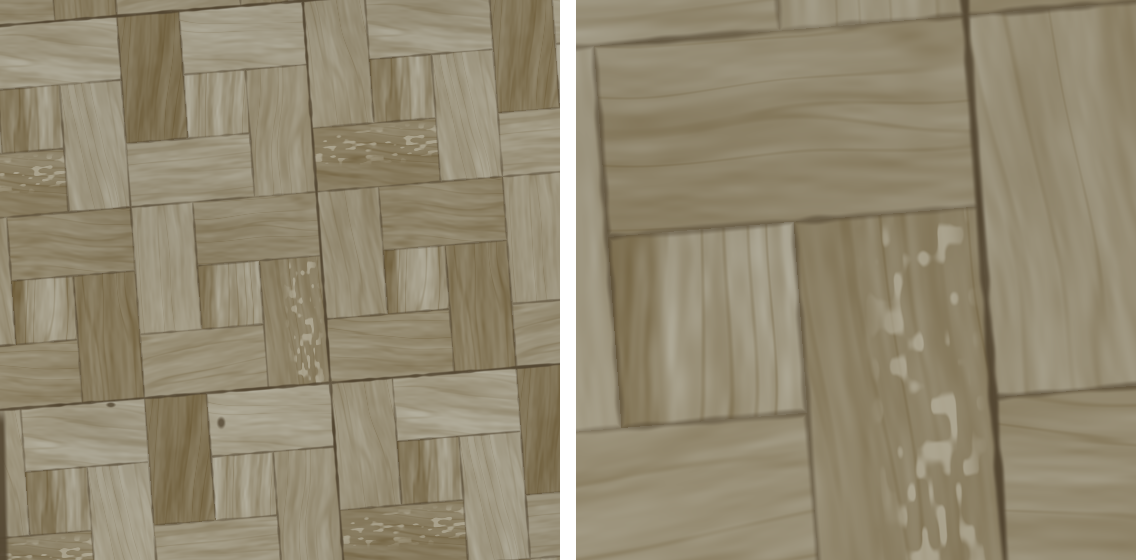
Left, the full canvas; right, a detail of the centre.
Reproduce this texture procedurally as a three.js fragment shader.

```glsl
varying vec2 vUv;

const vec3 PALE = vec3(0.665, 0.642, 0.568);
const vec3 BROWN = vec3(0.49, 0.435, 0.315);
const vec3 FLECK = vec3(0.73, 0.71, 0.64);
const vec3 SEAM = vec3(0.32, 0.27, 0.19);

// Skewed lattice: one pinwheel cell per step, two by two cells per tile
const vec2 ORIGIN = vec2(0.590, 0.3164);
const vec2 STEP_X = vec2(0.332, 0.0273);
const vec2 STEP_Y = vec2(-0.0247, 0.3411);

// Four-component values hold one entry per cell of the tile
struct Plank {
  vec2 corner;
  vec2 size;
  vec4 tones;
  vec4 flecks;
};

float hash(vec2 p) {
  vec3 q = fract(p.xyx * 0.1031);
  q += dot(q, q.yzx + 33.33);
  return fract((q.x + q.y) * q.z);
}

float noise(vec2 p) {
  vec2 i = floor(p);
  vec2 f = fract(p);
  f = f * f * (3.0 - 2.0 * f);
  float low = mix(hash(i), hash(i + vec2(1.0, 0.0)), f.x);
  float high = mix(hash(i + vec2(0.0, 1.0)), hash(i + 1.0), f.x);
  return mix(low, high, f.y);
}

float cross2(vec2 a, vec2 b) {
  return a.x * b.y - a.y * b.x;
}

vec2 toLattice(vec2 p) {
  return vec2(cross2(p, STEP_Y), cross2(STEP_X, p)) / cross2(STEP_X, STEP_Y);
}

// Four planks turn around a central square
Plank pickPlank(vec2 f) {
  vec2 tall = vec2(1.0, 2.0);
  vec4 none = vec4(0.0);
  if (f.x < 1.0 && f.y > 1.0)
    return Plank(vec2(0.0, 1.0), tall, vec4(0.36, 0.32, 0.36, 0.88), none);
  if (f.y > 2.0)
    return Plank(vec2(1.0, 2.0), tall.yx, vec4(0.62, 0.52, 0.20, 0.14), none);
  if (f.x > 2.0)
    return Plank(vec2(2.0, 0.0), tall, vec4(0.86, 0.60, 0.14, 0.42), vec4(0.0, 1.0, 0.0, 0.0));
  if (f.y < 1.0)
    return Plank(vec2(0.0), tall.yx, vec4(0.50, 0.44, 0.70, 0.24), vec4(0.0, 0.0, 1.0, 0.0));
  return Plank(vec2(1.0), vec2(1.0), vec4(0.34, 0.30, 0.30, 0.36), none);
}

// Grain runs along g.x; the result shifts the tone toward brown
float grain(vec2 g, vec2 seed) {
  float slant = (hash(seed) - 0.5) * 0.32;
  float across = g.y + slant * g.x + 0.12 * noise(g * vec2(1.2, 2.0) + seed);
  float broad = noise(vec2(g.x * 0.7, across * 6.0) + seed) - 0.5;
  float fine = noise(vec2(g.x * 1.6, across * 18.0) + seed) - 0.5;
  float pores = noise(vec2(g.x * 6.0, across * 28.0) + seed) - 0.5;
  float ridge = abs(noise(vec2(g.x * 0.5, across * 8.0) + seed + 40.0) - 0.5);
  float vein = 1.0 - smoothstep(0.0, 0.1, ridge);
  return 0.38 * broad + 0.3 * fine + 0.16 * pores + 0.2 * vein;
}

float fleckMask(vec2 g, vec2 seed) {
  float dash = smoothstep(0.62, 0.85, noise(g * vec2(9.0, 20.0) + seed));
  return dash * smoothstep(0.3, 0.55, g.y) * (1.0 - smoothstep(0.8, 0.98, g.y));
}

float line(float d, float halfWidth, float softness) {
  return 1.0 - smoothstep(halfWidth - softness, halfWidth + softness, d);
}

float knot(vec2 p, vec2 center, vec2 radius) {
  return 1.0 - smoothstep(0.4, 1.2, length((p - center) / radius));
}

void main() {
  vec2 q = toLattice(vUv - ORIGIN);
  vec2 cell = mod(floor(q), 2.0);
  vec2 f = fract(q) * 3.0;
  vec4 pick = vec4((1.0 - cell.y) * vec2(1.0 - cell.x, cell.x), cell.y * vec2(1.0 - cell.x, cell.x));

  Plank plank = pickPlank(f);
  vec2 local = f - plank.corner;
  vec2 g = plank.size.x > plank.size.y ? local : local.yx;
  float id = dot(plank.corner, vec2(1.0, 3.0)) + dot(cell, vec2(11.0, 23.0));
  vec2 seed = (id + 1.0) * vec2(17.3, 9.1);

  // Wood tone, with a dark heartwood strip in the central squares
  float isSquare = 1.0 - step(1.5, plank.size.x * plank.size.y);
  float heart = dot(pick, vec4(0.2, 0.26, 0.42, -0.2));
  float strip = isSquare * (1.0 - smoothstep(heart - 0.04, heart + 0.04, local.x));
  float tone = dot(pick, plank.tones) + 0.6 * strip;
  tone += grain(g, seed) * mix(0.9, 1.5, isSquare);
  tone += 0.12 * (hash(floor(q * 0.5) + seed) - 0.5);
  vec3 color = mix(PALE, BROWN, tone);
  color = mix(color, FLECK, 0.65 * dot(pick, plank.flecks) * fleckMask(g, seed));

  // Thin plank joints and darker tile joints
  float wobble = 0.016 * (noise(q * 24.0) - 0.5);
  vec2 edge = min(local, plank.size - local);
  float joint = line(min(edge.x, edge.y) + wobble, 0.014, 0.016);
  color = mix(color, SEAM, joint * mix(0.3, 0.7, noise(q * 7.0)));
  vec2 tileEdge = abs(fract(q * 0.5 + 0.5) - 0.5) * 6.0;
  float tileJoint = line(min(tileEdge.x, tileEdge.y) + wobble, 0.02, 0.018);
  color = mix(color, SEAM, tileJoint * mix(0.6, 1.0, noise(q * 9.0)));

  // Knots, a shadowed lower left edge and soft mottling
  float marks = knot(vUv, vec2(0.395, 0.245), vec2(0.008, 0.011));
  marks += knot(vUv, vec2(0.198, 0.277), vec2(0.009, 0.005));
  float border = line(vUv.x, 0.008 + 0.02 * (0.27 - vUv.y), 0.005) * (1.0 - smoothstep(0.24, 0.28, vUv.y));
  color = mix(color, SEAM, clamp(0.8 * marks + 0.9 * border, 0.0, 1.0));
  color *= 0.98 + 0.04 * noise(vUv * 5.0);
  gl_FragColor = vec4(color, 1.0);
}
```
